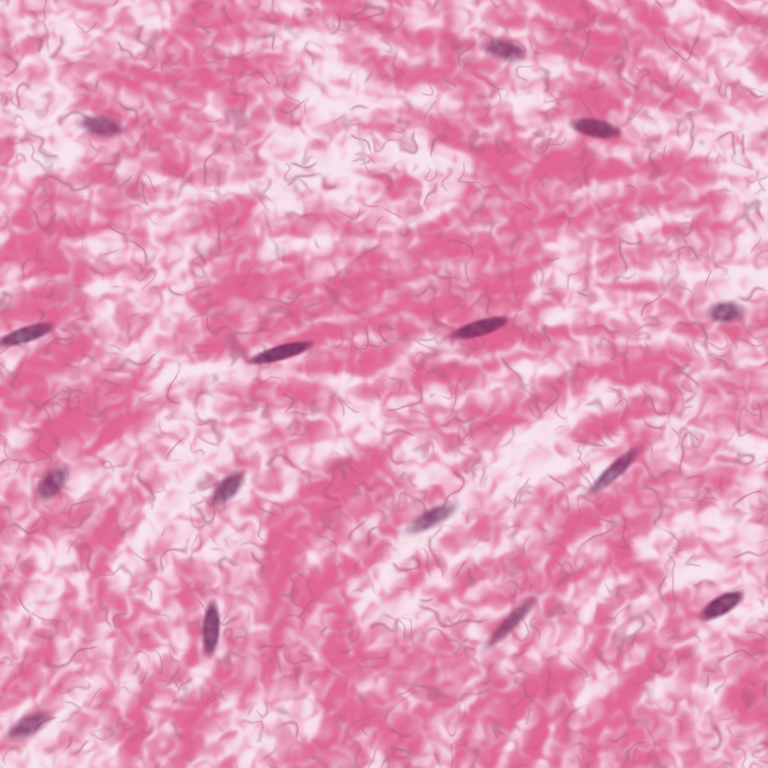
Write a Shadertoy shader that draws this texture.

```glsl
// Stained fibrous tissue: pink wavy fibres, pale gaps, thin strands and dark purple nuclei.

const vec3 PALE   = vec3(0.97, 0.89, 0.93);
const vec3 BLUSH  = vec3(0.95, 0.73, 0.82);
const vec3 PINK   = vec3(0.91, 0.62, 0.74);
const vec3 ROSE   = vec3(0.89, 0.53, 0.67);
const vec3 DEEP   = vec3(0.88, 0.40, 0.58);
const vec3 MAUVE  = vec3(0.68, 0.36, 0.52);
const vec3 PURPLE = vec3(0.46, 0.18, 0.39);

const int STREAK_STEPS = 7;
const float STREAK_STEP = 0.0075;
const float NUCLEUS_GRID = 4.0;

vec2 hash2(vec2 p) {
    vec3 q = fract(p.xyx * vec3(0.1031, 0.1030, 0.0973));
    q += dot(q, q.yzx + 33.33);
    return fract((q.xx + q.yz) * q.zy);
}

vec2 unitVector(float angle) {
    return vec2(cos(angle), sin(angle));
}

float cornerSlope(vec2 cell, vec2 offset) {
    return dot(unitVector(6.2832 * hash2(cell + 57.0).x), offset);
}

// Gradient noise, mean 0, standard deviation about 0.22
float gradientNoise(vec2 p) {
    vec2 i = floor(p), f = p - i;
    vec2 u = f * f * f * (f * (f * 6.0 - 15.0) + 10.0);
    vec2 e = vec2(1.0, 0.0);
    float low  = mix(cornerSlope(i, f), cornerSlope(i + e, f - e), u.x);
    float high = mix(cornerSlope(i + e.yx, f - e.yx), cornerSlope(i + 1.0, f - 1.0), u.x);
    return mix(low, high, u.y);
}

vec2 warp(vec2 p, float frequency, float amount) {
    vec2 q = p * frequency;
    return p + amount * vec2(gradientNoise(q + 11.3), gradientNoise(q + 71.9));
}

// Fibres lie flat at the top and climb steeply at the lower left
float flowAngle(vec2 p) {
    float level = smoothstep(0.35, 0.9, p.y + 0.35 * p.x);
    return mix(0.95, -0.1, level)
         + 0.9 * gradientNoise(p * 4.0 + 3.7)
         + 0.8 * gradientNoise(p * 13.0 + 25.1);
}

// Noise averaged along the flow, scaled to unit deviation
float fibres(vec2 p) {
    float sum = 0.0, total = 0.0;
    for (float side = -1.0; side < 2.0; side += 2.0) {
        vec2 q = p;
        for (int i = 0; i < STREAK_STEPS; i++) {
            float reach = (float(i) + 0.5) / float(STREAK_STEPS);
            float stride = i == 0 ? 0.5 : 1.0;
            q += side * stride * STREAK_STEP * unitVector(flowAngle(q));
            float weight = 1.0 - reach * reach;
            sum += weight * (gradientNoise(q * 26.0) + 0.75 * gradientNoise(q * 60.0 + 9.4));
            total += weight;
        }
    }
    return sum / total / 0.143;
}

// Broad dense and open regions, unit deviation
float density(vec2 p) {
    vec2 q = warp(p, 14.0, 0.06);
    return (gradientNoise(q * 5.5 + 40.2) + 0.65 * gradientNoise(q * 13.0 + 8.6)) / 0.258;
}

// Thin curled lines along zero crossings, broken up by a patchy mask
float strands(vec2 p, float frequency, float width) {
    vec2 q = warp(p, 32.0, 0.025);
    float line = gradientNoise(q * frequency) / width;
    float patches = smoothstep(0.02, 0.25, gradientNoise(p * 24.0 + frequency));
    return exp(-line * line) * patches;
}

// Soft spindles on a jittered grid, turned along the flow
float nuclei(vec2 p) {
    float cover = 0.0;
    vec2 home = floor(p * NUCLEUS_GRID);
    for (int y = -1; y <= 1; y++)
    for (int x = -1; x <= 1; x++) {
        vec2 cell = home + vec2(x, y);
        vec2 kind = hash2(cell + 19.0);
        vec2 centre = (cell + 0.1 + 0.8 * hash2(cell + 83.0)) / NUCLEUS_GRID;
        vec2 axis = unitVector(flowAngle(centre));
        vec2 d = p - centre;
        vec2 local = vec2(dot(d, axis), dot(d, vec2(-axis.y, axis.x)));
        vec2 size = vec2(mix(0.020, 0.044, kind.x), mix(0.014, 0.008, kind.x));
        float softness = mix(0.3, 0.75, kind.y * kind.y);
        float body = 1.0 - smoothstep(1.0 - softness, 1.0 + softness, length(local / size));
        cover = max(cover, body * step(kind.y, 0.85) * mix(0.95, 0.6, kind.y));
    }
    return cover;
}

float ramp(float low, float high, float x) {
    return clamp((x - low) / (high - low), 0.0, 1.0);
}

vec3 stain(float tone) {
    vec3 c = mix(PALE, BLUSH, ramp(0.02, 0.25, tone));
    c = mix(c, PINK, ramp(0.25, 0.47, tone));
    c = mix(c, ROSE, ramp(0.47, 0.71, tone));
    return mix(c, DEEP, ramp(0.71, 0.97, tone));
}

void mainImage(out vec4 fragColor, in vec2 fragCoord) {
    vec2 p = fragCoord / iResolution.y;

    // Logistic curve spreads the summed layers evenly over the stain
    float crinkle = gradientNoise(warp(p, 40.0, 0.02) * 52.0 + 5.0) / 0.216;
    float uptake = 0.65 * fibres(p) + 0.62 * density(p) + 0.42 * crinkle;
    vec3 colour = stain(1.0 / (1.0 + exp(-1.7 * uptake)));

    // Strands and nuclei
    float strand = max(strands(p, 21.0, 0.07), 0.7 * strands(p + 4.3, 34.0, 0.09));
    colour = mix(colour, MAUVE, 0.5 * strand);
    float grain = 0.9 + 0.3 * gradientNoise(p * 90.0);
    colour = mix(colour, PURPLE, clamp(nuclei(p) * grain, 0.0, 1.0));

    fragColor = vec4(colour, 1.0);
}
```
